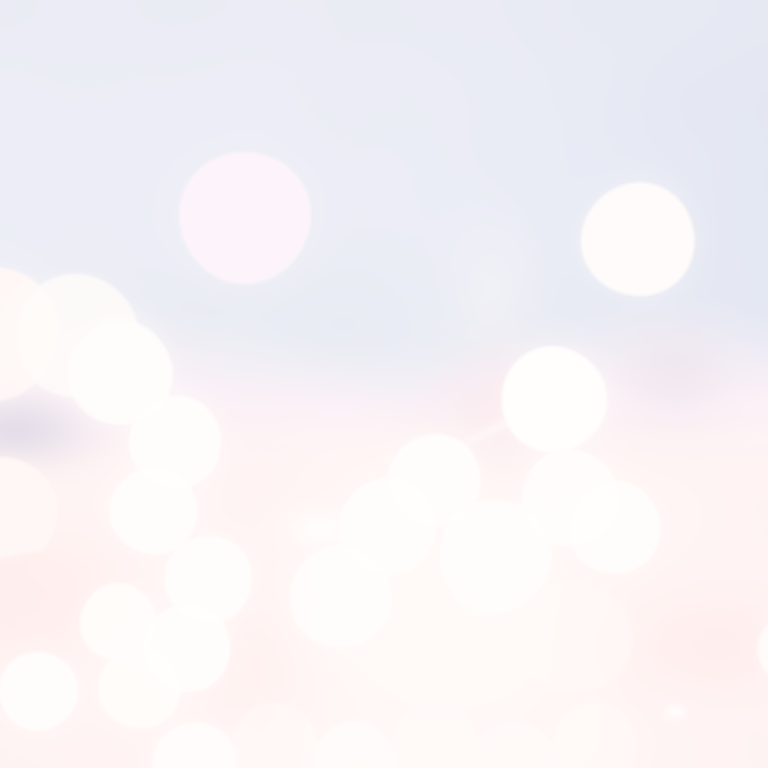
Give the GLSL for this background, as a WebGL 2 fragment shader.

```glsl
#version 300 es
precision highp float;
// Pale bokeh lights over a soft lavender to blush haze.
uniform vec2 u_resolution;
out vec4 outColor;

float hash(vec2 p) {
  return fract(sin(dot(p, vec2(127.1, 311.7))) * 43758.5);
}

float noise(vec2 p) {
  vec2 i = floor(p), f = fract(p);
  f = f * f * (3.0 - 2.0 * f);
  return mix(mix(hash(i), hash(i + vec2(1, 0)), f.x),
             mix(hash(i + vec2(0, 1)), hash(i + vec2(1, 1)), f.x), f.y);
}

// Soft elliptical patch of light or shade.
float glow(vec2 p, vec2 center, vec2 size) {
  vec2 d = (p - center) / size;
  return exp(-dot(d, d));
}

// Lens disc with a slightly uneven rim and a faint halo.
void disc(inout vec3 color, vec2 p, vec2 center, float radius, vec3 tint, float alpha) {
  vec2 d = p - center;
  float rim = radius * (1.0 + 0.012 * sin(3.0 * atan(d.y, d.x) + 20.0 * center.x));
  float edge = length(d) - rim;
  float halo = 0.22 * exp(-max(edge, 0.0) / 0.014);
  float body = 1.0 - smoothstep(-0.005, 0.004, edge);
  color = mix(color, tint, alpha * max(body, halo));
}

vec3 haze(vec2 p) {
  // Cool sky, darker towards the right
  vec3 sky = mix(vec3(0.927, 0.932, 0.965), vec3(0.89, 0.905, 0.95), smoothstep(0.4, 1.1, p.x));
  sky = mix(sky, vec3(0.915, 0.92, 0.955), 0.5 * smoothstep(0.75, 1.0, p.y));
  sky = mix(sky, vec3(0.90, 0.92, 0.945), 0.5 * glow(p, vec2(0.4, 0.57), vec2(0.4, 0.08)));
  sky = mix(sky, vec3(0.945, 0.945, 0.965), 0.8 * glow(p, vec2(0.64, 0.62), vec2(0.06, 0.09)));

  // Blush ground behind an uneven horizon
  vec3 ground = mix(vec3(1.0, 0.957, 0.955), vec3(0.985, 0.945, 0.968), smoothstep(0.38, 0.5, p.y));
  float horizon = 0.525 + 0.025 * cos(p.x * 8.0 - 1.6 * 4.4) + 0.03 * (noise(p * 5.0) - 0.5);
  vec3 color = mix(ground, sky, smoothstep(-0.075, 0.075, p.y - horizon));

  // Violet shadows and pink patches
  color = mix(color, vec3(0.88, 0.855, 0.905), 0.85 * glow(p, vec2(0.02, 0.44), vec2(0.09, 0.045)));
  color = mix(color, vec3(0.93, 0.895, 0.93), 0.7 * glow(p, vec2(0.88, 0.52), vec2(0.07, 0.06)));
  color = mix(color, vec3(0.985, 0.915, 0.93), 0.7 * glow(p, vec2(0.65, 0.47), vec2(0.07, 0.07)));
  color = mix(color, vec3(1.0, 0.925, 0.925), 0.8 * glow(p, vec2(0.93, 0.16), vec2(0.13, 0.06)));
  color = mix(color, vec3(1.0, 0.925, 0.92), 0.7 * glow(p, vec2(0.02, 0.22), vec2(0.14, 0.08)));
  color = mix(color, vec3(1.0, 0.935, 0.93), 0.6 * glow(p, vec2(0.34, 0.14), vec2(0.08, 0.09)));

  // Warm white pool below the lights
  color = mix(color, vec3(1.0, 0.985, 0.975), 0.85 * glow(p, vec2(0.58, 0.18), vec2(0.2, 0.16)));
  return color + 0.006 * (noise(p * 9.0) - 0.5);
}

void main() {
  vec2 p = gl_FragCoord.xy / u_resolution.y;
  vec3 color = haze(p);
  vec3 white = vec3(1.0, 0.995, 0.988);
  vec3 blush = vec3(1.0, 0.972, 0.965);

  // Thin flare leading to the right cluster
  vec2 q = p - vec2(0.64, 0.44);
  float across = q.y - 0.5 * q.x;
  color = mix(color, blush, 0.65 * exp(-across * across / 0.0001 - q.x * q.x / 0.002));

  // Lone lights in the sky
  disc(color, p, vec2(0.319, 0.717), 0.087, vec3(0.99, 0.958, 0.98), 0.95);
  disc(color, p, vec2(0.831, 0.688), 0.075, vec3(1.0, 0.984, 0.98), 1.0);

  // Overlapping lights at the left border
  disc(color, p, vec2(-0.01, 0.566), 0.088, blush, 0.95);
  disc(color, p, vec2(0.1, 0.563), 0.081, vec3(1.0, 0.985, 0.98), 0.85);
  vec3 cut = color;
  disc(cut, p, vec2(0.0, 0.332), 0.075, blush, 0.9);
  color = mix(color, cut, smoothstep(-0.004, 0.004, p.y - 0.273 - 0.2 * p.x));

  // Zigzag chain descending on the left
  for (int i = 0; i < 5; i++) {
    float n = float(i);
    vec2 center = vec2(0.157 + 0.0215 * n + 0.05 * mod(n, 2.0), 0.514 - 0.0895 * n);
    disc(color, p, center, max(0.058, 0.069 - 0.008 * n), white, 0.92);
  }
  disc(color, p, vec2(0.154, 0.19), 0.051, white, 0.85);
  disc(color, p, vec2(0.182, 0.105), 0.055, white, 0.8);
  disc(color, p, vec2(0.05, 0.1), 0.052, white, 0.97);

  // Curved chain in the middle
  for (int i = 0; i < 3; i++) {
    float n = float(i);
    vec2 center = vec2(0.566 - 0.0615 * n, 0.375 - 0.046 * n - 0.015 * n * n);
    disc(color, p, center, 0.061 + 0.003 * n, white, 0.95 - 0.06 * n);
  }
  color = mix(color, white, 0.8 * glow(p, vec2(0.415, 0.312), vec2(0.04, 0.025)));

  // Cluster on the right
  disc(color, p, vec2(0.75, 0.17), 0.074, vec3(1.0, 0.978, 0.968), 0.6);
  disc(color, p, vec2(0.742, 0.352), 0.064, white, 0.85);
  disc(color, p, vec2(0.8, 0.313), 0.061, white, 0.95);
  disc(color, p, vec2(0.645, 0.277), 0.074, white, 0.88);
  disc(color, p, vec2(0.721, 0.48), 0.07, white, 1.0);
  disc(color, p, vec2(1.03, 0.155), 0.045, white, 0.8);
  color = mix(color, white, 0.9 * glow(p, vec2(0.88, 0.073), vec2(0.012, 0.009)));

  // Fading row along the bottom
  for (int i = 0; i < 6; i++) {
    float n = float(i);
    vec2 center = vec2(0.254 + 0.104 * n, 0.005 + 0.025 * mod(n, 2.0));
    disc(color, p, center, 0.056, white, mix(0.85, 0.4, max(mod(n, 2.0), n / 5.0)));
  }
  outColor = vec4(clamp(color, 0.0, 1.0), 1.0);
}
```
